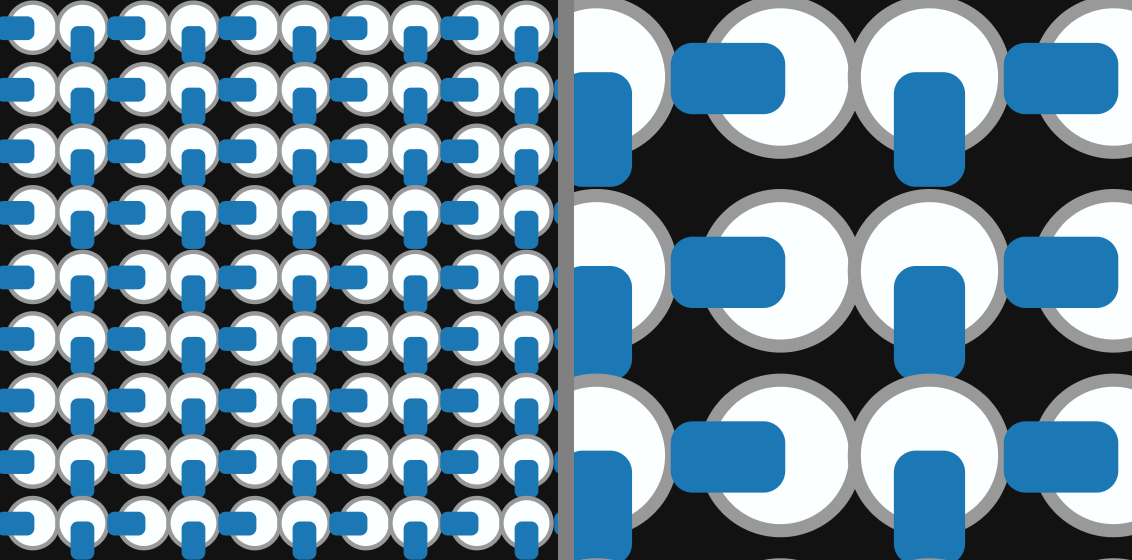
Left: the whole. Right: its middle third, enlarged.
A WebGL 2 fragment shader for this pattern:

```glsl
#version 300 es
precision highp float;
// Rows of ringed white discs, each with a blue rounded bar pointing left or down, on black.

uniform vec2 u_resolution;
out vec4 fragColor;

const vec2 TILE = vec2(766.0, 768.0); // design units across the whole canvas
const vec3 BLACK = vec3(0.07);
const vec3 GREY = vec3(0.60);
const vec3 WHITE = vec3(0.99, 1.0, 1.0);
const vec3 BLUE = vec3(0.11, 0.47, 0.71);

float roundedBox(vec2 p, vec2 halfSize, float radius) {
    vec2 q = abs(p) - halfSize + radius;
    return length(max(q, 0.0)) + min(max(q.x, q.y), 0.0) - radius;
}

void paint(inout vec3 color, vec3 ink, float dist, float pixel) {
    color = mix(color, ink, clamp(0.5 - dist / pixel, 0.0, 1.0));
}

// A white disc with a grey rim
void paintDisc(inout vec3 color, vec2 p, float pixel) {
    float r = length(p);
    paint(color, GREY, r - 37.4, pixel);
    paint(color, WHITE, r - 31.4, pixel);
}

void main() {
    vec2 uv = gl_FragCoord.xy / u_resolution;
    vec2 p = vec2(uv.x, 1.0 - uv.y) * TILE;
    float pixel = TILE.x / u_resolution.x;
    vec3 color = BLACK;

    // Rows from the top down, so each disc covers the bar above it
    for (int row = 0; row < 9; row++) {
        // A slightly wider gap follows the fourth and the last row
        float y = p.y - 38.0 - 84.4 * float(row) - (row > 3 ? 4.2 : 0.0);
        if (abs(y) > 56.0) continue;

        for (int col = 0; col < 5; col++) {
            float x = p.x - 45.0 - 152.4 * float(col);
            x -= TILE.x * round(x / TILE.x); // wrap across the side edges
            vec2 q = vec2(x, y);

            // Left disc, then its neighbour
            paintDisc(color, q, pixel);
            paintDisc(color, q - vec2(68.2, 0.0), pixel);

            // Bar to the left, bar downwards
            paint(color, BLUE, roundedBox(q - vec2(-24.0, 0.7), vec2(26.2, 16.3), 10.0), pixel);
            paint(color, BLUE, roundedBox(q - vec2(68.2, 24.0), vec2(16.3, 26.2), 10.0), pixel);
        }
    }

    fragColor = vec4(color, 1.0);
}
```
